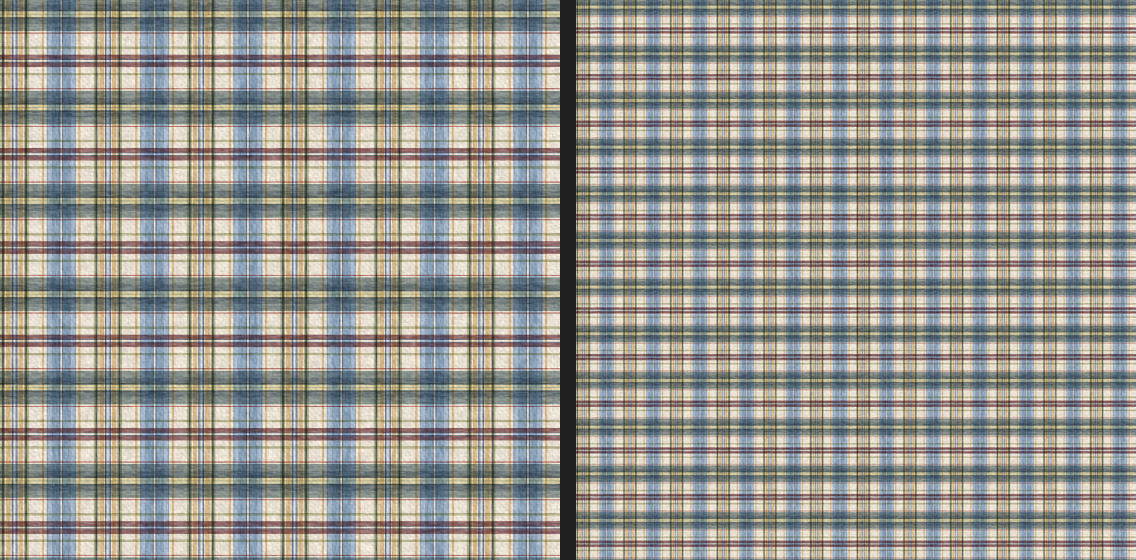
Left: one tile. Right: repeated 2 by 2.
A three.js fragment shader for this texture:

```glsl
// Woven plaid cloth: mirrored warp and weft stripe sequences are dyed as tints
// and multiplied over a cream ground, so crossings deepen like real threads.
// Wrapping noise adds heathered yarn, slubs and a faint twill.

varying vec2 vUv;

const float REPEATS = 6.0;        // plaid repeats across and down
const float SETT = 128.0;         // stripe units in one repeat
const vec2 AXIS = vec2(84.0, 44.5); // mirror axis of warp and weft
const float SOFT = 0.65;          // stripe edge softness, in stripe units
const float CELLS = 384.0;        // yarn cells over the canvas
const float HEATHER = 0.24;       // undyed fibre showing in the stripes
const float SLUB = 0.07;          // brightness change along a yarn
const float GRAIN = 0.07;         // brightness change per yarn cell
const float TWILL = 0.018;        // strength of the diagonal weave

const vec3 CREAM = vec3(0.91, 0.88, 0.83);

// Dye tints, relative to the ground
const vec3 PALE_BLUE = vec3(0.69, 0.79, 0.94);
const vec3 MID_BLUE = vec3(0.54, 0.68, 0.85);
const vec3 NAVY = vec3(0.42, 0.47, 0.58);
const vec3 SLATE = vec3(0.53, 0.60, 0.62);
const vec3 DEEP_SLATE = vec3(0.42, 0.49, 0.53);
const vec3 FOREST = vec3(0.34, 0.38, 0.37);
const vec3 OLIVE = vec3(0.75, 0.77, 0.63);
const vec3 STRAW = vec3(0.92, 0.90, 0.74);
const vec3 OCHRE = vec3(0.91, 0.79, 0.60);
const vec3 RED = vec3(0.77, 0.52, 0.49);
const vec3 MAROON = vec3(0.58, 0.40, 0.43);
const vec3 UNDYED = vec3(1.0);

float hash(vec2 p) {
  vec3 q = fract(p.xyx * 0.1031);
  q += dot(q, q.yzx + 33.33);
  return fract((q.x + q.y) * q.z);
}

// Value noise on a grid of the given size that wraps over the canvas
float noise(vec2 uv, vec2 grid) {
  vec2 p = uv * grid;
  vec2 i = floor(p);
  vec2 f = fract(p);
  f = f * f * (3.0 - 2.0 * f);
  vec2 a = mod(i, grid);
  vec2 b = mod(i + 1.0, grid);
  return mix(mix(hash(a), hash(vec2(b.x, a.y)), f.x),
             mix(hash(vec2(a.x, b.y)), hash(b), f.x), f.y);
}

// Lays a soft-edged stripe between two distances from the mirror axis
void stripe(inout vec3 tint, float d, float from, float to, vec3 dye) {
  float cover = smoothstep(from - SOFT, from + SOFT, d)
              * (1.0 - smoothstep(to - SOFT, to + SOFT, d));
  tint = mix(tint, dye, cover);
}

// Vertical stripes
vec3 warp(float d) {
  vec3 t = UNDYED;
  stripe(t, d, -2.0, 20.0, PALE_BLUE);
  stripe(t, d, 2.0, 13.0, MID_BLUE);
  stripe(t, d, 18.4, 19.7, MID_BLUE);
  stripe(t, d, 1.4, 2.6, NAVY);
  stripe(t, d, -2.0, 0.8, UNDYED);
  stripe(t, d, 23.5, 26.5, OCHRE);
  stripe(t, d, 44.5, 51.0, OLIVE);
  stripe(t, d, 47.0, 49.3, FOREST);
  stripe(t, d, 52.5, 58.5, OCHRE);
  stripe(t, d, 59.8, 66.0, PALE_BLUE);
  stripe(t, d, 60.2, 61.5, NAVY);
  stripe(t, d, 63.2, 66.0, UNDYED);
  return t;
}

// Horizontal stripes
vec3 weft(float d) {
  vec3 t = UNDYED;
  stripe(t, d, 1.6, 8.6, MAROON);
  stripe(t, d, 1.2, 2.4, NAVY);
  stripe(t, d, 16.5, 19.8, OLIVE);
  stripe(t, d, 37.3, 39.0, RED);
  stripe(t, d, 41.0, 60.5, SLATE);
  stripe(t, d, 50.5, 59.5, DEEP_SLATE);
  stripe(t, d, 57.8, 59.5, FOREST);
  stripe(t, d, 60.5, 66.0, STRAW);
  stripe(t, d, 63.2, 66.0, OLIVE);
  return t;
}

void main() {
  // Distance from the nearest mirror axis, in stripe units
  vec2 p = vUv * REPEATS * SETT;
  vec2 d = abs(mod(p - AXIS + 0.5 * SETT, SETT) - 0.5 * SETT);

  // Yarn streaks stretched along each thread direction
  float warpYarn = noise(vUv, vec2(CELLS, CELLS * 0.25));
  float weftYarn = noise(vUv, vec2(CELLS * 0.25, CELLS));

  // Dyed threads over the ground
  vec3 warpTint = mix(warp(d.x), UNDYED, HEATHER * warpYarn);
  vec3 weftTint = mix(weft(d.y), UNDYED, HEATHER * weftYarn);
  vec3 color = CREAM * warpTint * weftTint;

  // Weave relief and wear
  float diagonal = cos(1.5707963 * (vUv.x + vUv.y) * CELLS);
  float grain = noise(vUv, vec2(CELLS)) - 0.5;
  float streak = warpYarn + weftYarn - 1.0;
  color *= 1.0 + TWILL * diagonal + GRAIN * grain + SLUB * streak;

  gl_FragColor = vec4(clamp(color, 0.0, 1.0), 1.0);
}
```
